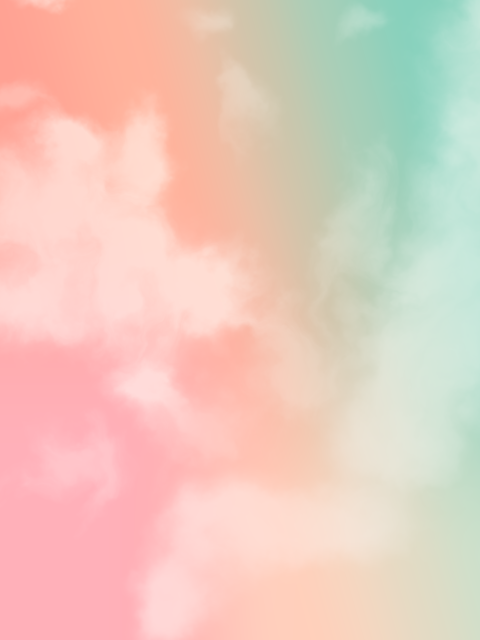
This texture is drawn by a Shadertoy shader. Its source:

```glsl
#define WARP 0.075
#define DETAIL_SCALE 6.5
#define BILLOW_ROUGHNESS 0.85
#define BANK_ROUGHNESS 0.55
#define WISP_ROUGHNESS 1.0
#define CLOUD_WHITENESS 0.58
#define HAZE_AMOUNT 0.42
#define ISO_SLANT 0.387

// Cloud masses: centre.xy, radius.xy in canvas fractions
const vec4 BILLOWS[8] = vec4[8](
    vec4(0.11, 0.675, 0.18, 0.100), vec4(0.04, 0.540, 0.16, 0.080),
    vec4(0.28, 0.580, 0.16, 0.090), vec4(0.43, 0.545, 0.13, 0.095),
    vec4(0.32, 0.410, 0.10, 0.085), vec4(0.305, 0.77, 0.065, 0.065),
    vec4(0.155, 0.78, 0.05, 0.035), vec4(0.14, 1.010, 0.13, 0.030));
const vec4 BANKS[8] = vec4[8](
    vec4(1.00, 0.960, 0.13, 0.110), vec4(1.02, 0.790, 0.13, 0.140),
    vec4(0.93, 0.590, 0.16, 0.110), vec4(0.92, 0.440, 0.18, 0.110),
    vec4(0.82, 0.320, 0.15, 0.090), vec4(0.50, 0.190, 0.13, 0.075),
    vec4(0.70, 0.180, 0.16, 0.070), vec4(0.38, 0.060, 0.08, 0.080));
const vec4 WISPS[8] = vec4[8](
    vec4(0.455, 0.955, 0.06, 0.045), vec4(0.52, 0.850, 0.07, 0.060),
    vec4(0.74, 0.960, 0.045, 0.03), vec4(0.60, 0.430, 0.11, 0.070),
    vec4(0.14, 0.270, 0.13, 0.070), vec4(0.44, 0.350, 0.12, 0.090),
    vec4(0.72, 0.620, 0.10, 0.140), vec4(0.07, 0.840, 0.05, 0.025));

float hash(vec2 p) {
    vec3 q = fract(vec3(p.xyx) * 0.1031);
    q += dot(q, q.yzx + 33.33);
    return fract((q.x + q.y) * q.z);
}

float noise(vec2 p) {
    vec2 i = floor(p), f = fract(p);
    f = f * f * f * (f * (f * 6.0 - 15.0) + 10.0);
    return mix(mix(hash(i), hash(i + vec2(1, 0)), f.x),
               mix(hash(i + vec2(0, 1)), hash(i + vec2(1, 1)), f.x), f.y);
}

float fbm(vec2 p) {
    float sum = 0.0, amplitude = 0.5;
    for (int i = 0; i < 6; i++) {
        sum += amplitude * noise(p);
        p = mat2(1.6, 1.2, -1.2, 1.6) * p + 7.3;
        amplitude *= 0.5;
    }
    return sum;
}

// Soft union of elliptical puffs
float cover(vec4 puffs[8], vec2 uv) {
    float clear = 1.0;
    for (int i = 0; i < 8; i++) {
        vec2 d = (uv - puffs[i].xy) / puffs[i].zw;
        clear *= 1.0 - exp(-dot(d, d));
    }
    return 1.0 - clear;
}

// Coral to sand to teal along a slanted axis, pink at the lower left
vec3 skyColor(vec2 uv) {
    float s = uv.x - ISO_SLANT * (1.0 - uv.y);
    vec3 c = mix(vec3(1.0, 0.63, 0.575), vec3(1.0, 0.70, 0.61), smoothstep(-0.05, 0.25, s));
    c = mix(c, vec3(0.93, 0.75, 0.65), smoothstep(0.25, 0.42, s));
    c = mix(c, vec3(0.80, 0.775, 0.675), smoothstep(0.36, 0.54, s));
    c = mix(c, vec3(0.66, 0.81, 0.72), smoothstep(0.50, 0.68, s));
    c = mix(c, vec3(0.53, 0.82, 0.74), smoothstep(0.64, 0.85, s));
    float pink = (1.0 - smoothstep(0.2, 0.68, uv.x)) * (1.0 - smoothstep(0.28, 0.75, uv.y));
    return mix(c, vec3(1.0, 0.69, 0.725), pink);
}

void mainImage(out vec4 fragColor, in vec2 fragCoord) {
    vec2 uv = fragCoord / iResolution.xy;
    vec2 p = fragCoord / iResolution.y;

    // Turbulent displacement shared by all layers
    vec2 swirl = vec2(fbm(p * 7.0 + 3.1), fbm(p * 7.0 + 19.7)) - 0.49;
    vec2 warped = uv + swirl * WARP * 2.0;
    float detail = fbm(p * DETAIL_SCALE + swirl * 2.0 + 5.0) - 0.49;
    float strands = fbm(p * vec2(14.0, 10.0) + swirl * 3.0 + 41.0) - 0.49;

    // Sky and low haze
    vec3 sky = skyColor(uv);
    float haze = (1.0 - smoothstep(0.12, 0.5, uv.y)) * smoothstep(0.25, 0.58, uv.x);
    vec3 color = mix(sky, vec3(1.0, 0.97, 0.90), haze * HAZE_AMOUNT);

    // Cloud layers: crisp billows, soft banks, thin wisps
    float billow = cover(BILLOWS, warped);
    billow = smoothstep(0.22, 0.95, billow + detail * BILLOW_ROUGHNESS * 0.7
                        + strands * BILLOW_ROUGHNESS * 0.4);
    float bank = smoothstep(0.15, 0.95, cover(BANKS, warped) + detail * BANK_ROUGHNESS);
    float wisp = smoothstep(0.25, 1.1, cover(WISPS, warped) + strands * WISP_ROUGHNESS);

    float density = 1.0 - (1.0 - billow) * (1.0 - 0.92 * bank) * (1.0 - 0.45 * wisp);
    density *= 1.0 + 0.25 * strands;
    vec3 cloud = mix(sky, vec3(1.0, 0.99, 0.97), CLOUD_WHITENESS);
    color = mix(color, cloud, clamp(density, 0.0, 1.0));

    fragColor = vec4(clamp(color, 0.0, 1.0), 1.0);
}
```
